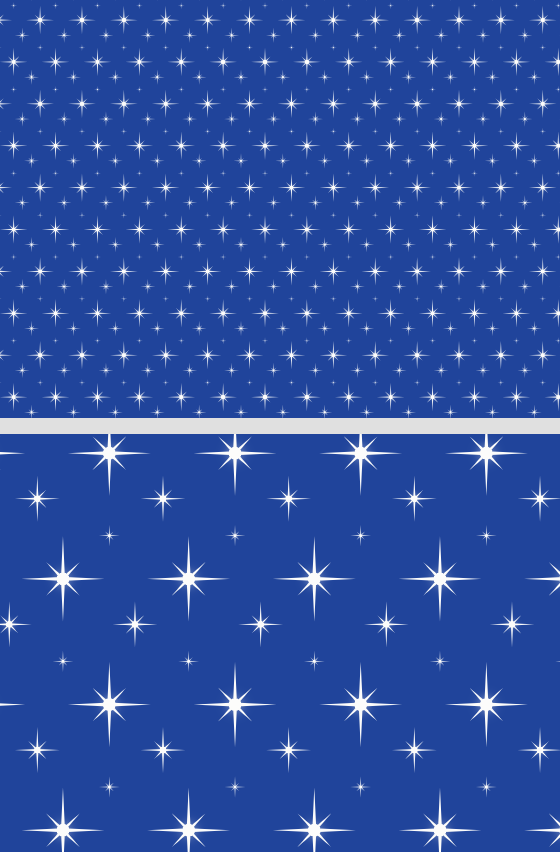
Top, the full canvas; bottom, a detail of the centre.
A WebGL 1 fragment shader for this pattern:

```glsl
precision highp float;

// Rows of white eight-pointed stars in three sizes on a flat blue ground.
// Each size is one lattice of square cells whose alternate rows shift sideways;
// every star is a round core plus tapering spikes with area-based smoothing.

uniform vec2 u_resolution;

const float CELLS_ACROSS = 13.368;
const vec3 BLUE = vec3(0.125, 0.267, 0.608);
const vec3 WHITE = vec3(0.99, 0.99, 0.985);

// Share of a pixel of width px, centred at distance d, inside a band of half width w.
float bandCoverage(float d, float w, float px) {
  float overlap = min(w, d + 0.5 * px) - max(-w, d - 0.5 * px);
  return clamp(overlap / px, 0.0, 1.0);
}

// Two opposite spikes along the x axis, narrowing to points at +-reach.
float spikes(vec2 p, float reach, float halfWidth, float px) {
  float taper = max(1.0 - abs(p.x) / reach, 0.0);
  return bandCoverage(p.y, halfWidth * taper, px);
}

// Star of the given scale: long upright cross, short diagonal cross, core and halo.
float star(vec2 p, float scale, float px) {
  vec2 q = p / scale;
  float e = px / scale;
  vec2 diagonal = vec2(q.x + q.y, q.x - q.y) * 0.70711;
  float r = length(q);

  float rays = spikes(q, 0.33, 0.016, e);
  rays = max(rays, spikes(q.yx, 0.34, 0.016, e));
  rays = max(rays, spikes(diagonal, 0.19, 0.014, e));
  rays = max(rays, spikes(diagonal.yx, 0.19, 0.014, e));

  float core = clamp((0.052 - r) / e + 0.5, 0.0, 1.0);
  float halo = 0.35 * exp(-r * r / 0.005);
  return max(core, 1.0 - (1.0 - rays) * (1.0 - halo));
}

// One star per cell; even and odd rows have their own horizontal offsets.
float starLattice(vec2 p, float evenX, float oddX, float firstY, float scale, float px) {
  float y = p.y - firstY;
  float row = floor(y + 0.5);
  float offset = mix(evenX, oddX, mod(row, 2.0));
  vec2 local = vec2(fract(p.x - offset + 0.5) - 0.5, y - row);
  return star(local, scale, px);
}

void main() {
  // Cell units, measured from the top left corner.
  float px = CELLS_ACROSS / u_resolution.x;
  vec2 p = vec2(gl_FragCoord.x, u_resolution.y - gl_FragCoord.y) * px;

  float large = starLattice(p, 0.957, 0.326, 0.479, 1.0, px);
  float medium = starLattice(p, 0.530, 0.753, 0.841, 0.54, px);
  float small = starLattice(p, 0.957, 0.326, 1.135, 0.25, px);

  float light = max(large, max(medium, small));
  gl_FragColor = vec4(mix(BLUE, WHITE, light), 1.0);
}
```
